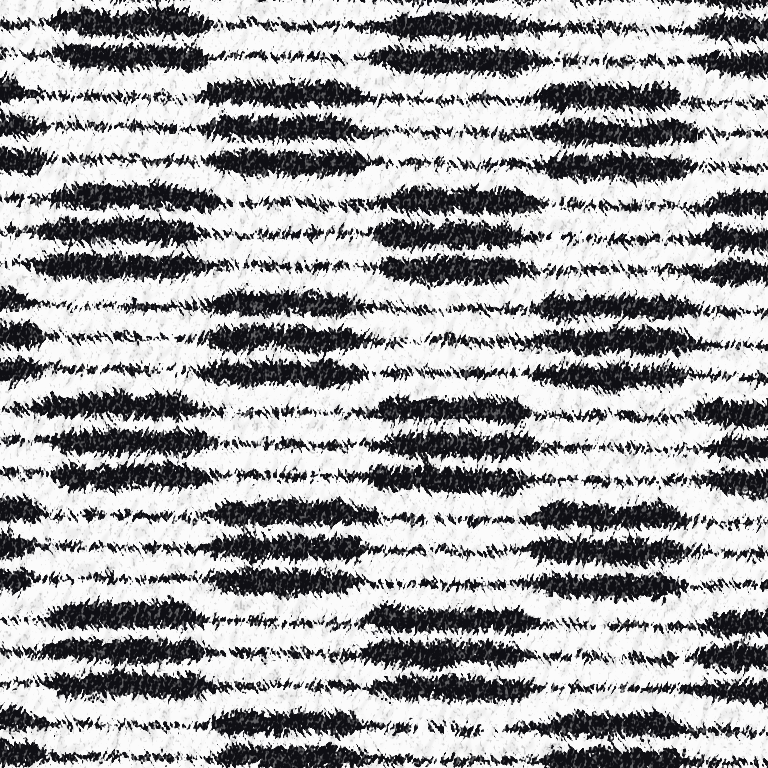
Write a Shadertoy shader that draws this texture.

```glsl
#define ROWS 22.0          // stripes down the canvas
#define FIRST_ROW 0.72     // centre of the top stripe, in rows
#define PERIOD 0.4245      // distance between swellings along a stripe
#define SWELL_CENTRE 0.165 // middle of the first swelling
#define THICK 0.0150       // half width of a swelling
#define THIN 0.0030        // half width between swellings
#define TILT 0.011         // drop of a stripe from left to right
#define FRINGE 0.011       // reach of the fibres at the edges
#define FIBRES 210.0       // fibres across the canvas
#define INK vec3(0.06, 0.06, 0.08)
#define LINT vec3(0.39, 0.39, 0.40)
#define WOOL vec3(0.985)

float hash(vec2 p) {
    vec3 q = fract(p.xyx * vec3(0.1031, 0.1030, 0.0973));
    q += dot(q, q.yzx + 33.33);
    return fract((q.x + q.y) * q.z);
}

float cornerSlope(vec2 cell, vec2 offset) {
    float angle = 6.2832 * hash(cell);
    return dot(vec2(cos(angle), sin(angle)), offset);
}

float gradientNoise(vec2 p) {
    vec2 cell = floor(p), f = p - cell;
    vec2 blend = f * f * f * (f * (f * 6.0 - 15.0) + 10.0);
    vec2 e = vec2(1.0, 0.0);
    float low = mix(cornerSlope(cell, f), cornerSlope(cell + e.xy, f - e.xy), blend.x);
    float high = mix(cornerSlope(cell + e.yx, f - e.yx), cornerSlope(cell + e.xx, f - e.xx), blend.x);
    return 1.4 * mix(low, high, blend.y);
}

// Short upright strands, sheared sideways by lean
float strands(vec2 p, float lean) {
    return gradientNoise(vec2(p.x + lean * p.y, 0.38 * p.y) * FIBRES);
}

// Signed distance to one stripe; p.y runs downwards
float stripe(vec2 p, float row) {
    float rowInGroup = mod(row + 1.0, 3.0);
    float group = mod(floor((row + 1.0) / 3.0), 2.0);

    // Swellings shift by half a period from one group of three to the next
    float jitter = 0.018 * (hash(vec2(row + 7.0, 3.0)) - 0.5);
    float along = (p.x - SWELL_CENTRE - jitter) / PERIOD - 0.5 * group;
    float reach = abs(fract(along + 0.5) - 0.5) * PERIOD;
    reach += 0.022 * gradientNoise(vec2(p.x * 14.0, row * 5.3 + 0.4));
    float swell = 1.0 - smoothstep(0.068, 0.122, reach);

    // Thin parts bend around the swellings of the neighbouring group
    float bend = 0.003 + 0.004 * (1.0 - rowInGroup);
    float centre = (row + FIRST_ROW) / ROWS + TILT * (p.x - 0.5);
    centre += bend * (1.0 - swell) - 0.001 * (1.0 - swell);
    centre += 0.004 * gradientNoise(vec2(p.x * 17.0, row * 3.7 + 0.3));

    float wear = gradientNoise(vec2(p.x * 38.0, row * 7.1 + 0.6));
    float halfWidth = mix(THIN, THICK, swell) + 0.0042 * wear;
    return abs(p.y - centre) - halfWidth;
}

void mainImage(out vec4 fragColor, in vec2 fragCoord) {
    vec2 p = fragCoord / iResolution.xy;
    p.y = 1.0 - p.y;

    // Strands lean left or right in patches
    float patchLean = smoothstep(-0.2, 0.2, gradientNoise(p * 24.0));
    float fibre = mix(strands(p, 0.45), strands(p + 0.37, -0.6), patchLean);
    float grain = gradientNoise(p * vec2(330.0, 240.0) + 11.0);

    // Nearest stripe, with a frayed edge
    float nearestRow = floor(p.y * ROWS - FIRST_ROW + 0.5);
    float d = 1.0;
    for (float k = -1.0; k <= 1.0; k++)
        d = min(d, stripe(p, nearestRow + k));
    d += FRINGE * fibre + 0.55 * FRINGE * grain;
    float soft = max(0.0019, 0.75 / iResolution.y);
    float ink = 1.0 - smoothstep(-soft, soft, d);

    // Pale pile with faint slanted ribs and fine shadows
    float rib = gradientNoise(vec2(p.x + 0.35 * p.y, 0.5 * p.y) * 85.0);
    float shadow = 0.05 * smoothstep(0.0, 0.6, rib);
    shadow += 0.16 * smoothstep(0.2, 0.75, 0.7 * grain - 0.6 * fibre + 0.3 * rib);
    vec3 pale = WOOL - shadow;

    // Dark pile with lighter lint on its strands
    float lint = smoothstep(0.0, 0.6, 0.6 * grain + 0.7 * strands(p + 0.71, 0.3));
    vec3 dark = mix(INK, LINT, lint);

    fragColor = vec4(mix(pale, dark, ink), 1.0);
}
```
